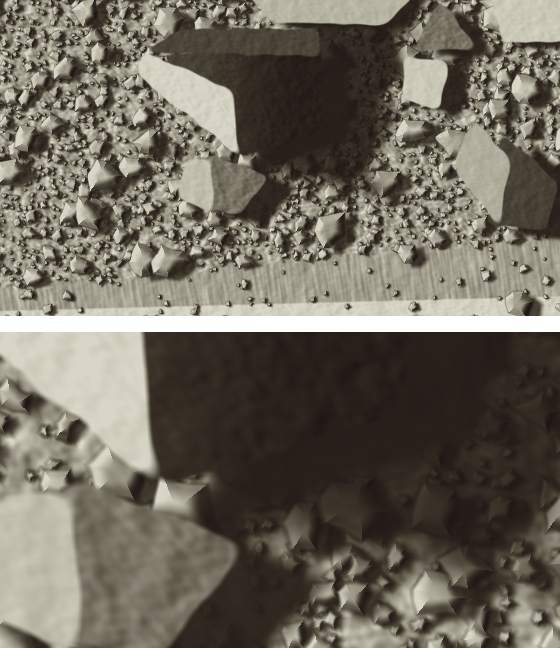
Top, the full canvas; bottom, a detail of the centre.
Reproduce this texture procedurally as a WebGL 1 fragment shader.

```glsl
precision highp float;
// Rubble under a hard side light: rough soil, scattered faceted stones in four
// sizes and a few large blocks lie on a brushed plank with a pale front edge.
// All layers write one tone value, which a six-colour ramp turns into colour.
uniform vec2 u_resolution;

const vec3 INK = vec3(0.12, 0.09, 0.08);
const vec3 UMBER = vec3(0.22, 0.19, 0.15);
const vec3 OLIVE = vec3(0.37, 0.35, 0.29);
const vec3 CLAY = vec3(0.55, 0.53, 0.47);
const vec3 SAND = vec3(0.69, 0.68, 0.61);
const vec3 CHALK = vec3(0.85, 0.84, 0.78);
const vec2 LIGHT = vec2(-0.94, 0.34);  // direction towards the lamp
const float SOFT = 0.004;              // edge blur
const float SOIL_TONE = 0.74;
const float PLANK_TONE = 0.72;
const float SHADOW_TONE = 0.14;
const float RELIEF = 0.42;

vec2 hash2(vec2 p) {
  vec3 q = fract(vec3(p.xyx) * vec3(0.1031, 0.1030, 0.0973));
  q += dot(q, q.yzx + 33.33);
  return fract((q.xx + q.yz) * q.zy);
}

float corner(vec2 cell, vec2 f, vec2 o) {
  return dot(hash2(cell + o) * 2.0 - 1.0, f - o);
}

// Gradient noise, about -0.7 to 0.7
float noise(vec2 p) {
  vec2 i = floor(p), f = fract(p);
  vec2 u = f * f * f * (f * (f * 6.0 - 15.0) + 10.0);
  return mix(mix(corner(i, f, vec2(0, 0)), corner(i, f, vec2(1, 0)), u.x),
             mix(corner(i, f, vec2(0, 1)), corner(i, f, vec2(1, 1)), u.x), u.y);
}

float roughness(vec2 p) {
  return noise(p * 19.0) + 0.6 * noise(p * 43.0 + 7.0) + 0.4 * noise(p * 91.0 + 3.0);
}

float soilEdge(float x) {
  return 0.08 + 0.1 * x + 0.03 * noise(vec2(x * 7.0, 2.0));
}

// One layer of faceted stones with their shadows, one stone per grid cell
void scatter(inout float tone, vec2 p, float scale, float density) {
  vec2 q = p * scale;
  q += 0.1 * vec2(noise(q * 2.5), noise(q * 2.5 + 19.0));
  float soft = SOFT * scale, shadow = 0.0, cover = 0.0, stone = 0.0;
  for (int j = -1; j <= 1; j++) {
    for (int i = -1; i <= 1; i++) {
      vec2 id = floor(q) + vec2(float(i), float(j));
      vec2 place = hash2(id + scale), kind = hash2(id + scale + 57.0);
      vec2 center = id + 0.15 + 0.7 * place;
      float onSoil = step(soilEdge(center.x / scale), center.y / scale);
      if (kind.x > density * mix(0.15, 1.0, onSoil)) continue;
      float radius = mix(0.24, 0.46, kind.y);
      vec2 d = q - center, facet = vec2(0.0);
      float outline = -9.0, shadowLine = -9.0;
      for (int k = 0; k < 6; k++) {
        vec2 r = hash2(id * 3.0 + float(k) * 11.0 + scale);
        float angle = (float(k) + 0.8 * r.x) * 1.0472;
        vec2 dir = vec2(cos(angle), sin(angle));
        float side = dot(d, dir) - radius * mix(0.62, 1.05, r.y);
        shadowLine = max(shadowLine, side + dot(LIGHT, dir) * radius * 0.75);
        if (side > outline) { outline = side; facet = dir; }
      }
      shadow = max(shadow, 1.0 - smoothstep(-soft - 0.06, soft + 0.06, shadowLine));
      float mask = 1.0 - smoothstep(-soft, soft, outline);
      float top = 0.66 + 0.3 * place.y;
      float flank = 0.54 + 0.52 * dot(facet, LIGHT);
      float shade = mix(top, flank, smoothstep(-0.65, -0.15, outline / radius));
      stone = mix(stone, shade, mask);
      cover = max(cover, mask);
    }
  }
  tone = mix(tone, SHADOW_TONE, 0.85 * shadow);
  tone = mix(tone, stone, cover);
}

float edgeDistance(vec2 p, vec2 a, vec2 b) {
  return dot(p - a, normalize(vec2(b.y - a.y, a.x - b.x)));
}

float softMax(float a, float b) {
  float h = max(0.03 - abs(a - b), 0.0);
  return max(a, b) + h * h * 8.0;
}

// Distance to a convex quad with counterclockwise corners
float quad(vec2 p, vec2 a, vec2 b, vec2 c, vec2 d) {
  return softMax(softMax(edgeDistance(p, a, b), edgeDistance(p, c, d)),
                 softMax(edgeDistance(p, b, c), edgeDistance(p, d, a)));
}

// One face of a large block, with a shadow of the given length
void face(inout float tone, vec2 p, vec2 a, vec2 b, vec2 c, vec2 d, float faceTone, float reach) {
  float shadow = 1.0 - smoothstep(-0.015, 0.015, quad(p + LIGHT * reach, a, b, c, d));
  tone = mix(tone, 0.06, 0.9 * shadow * step(0.001, reach));
  tone = mix(faceTone, tone, smoothstep(-SOFT, SOFT, quad(p, a, b, c, d)));
}

vec3 ramp(float tone) {
  float s = tone * 5.0;
  vec3 c = mix(INK, UMBER, clamp(s, 0.0, 1.0));
  c = mix(c, OLIVE, clamp(s - 1.0, 0.0, 1.0));
  c = mix(c, CLAY, clamp(s - 2.0, 0.0, 1.0));
  c = mix(c, SAND, clamp(s - 3.0, 0.0, 1.0));
  return mix(c, CHALK, clamp(s - 4.0, 0.0, 1.0));
}

void main() {
  vec2 p = gl_FragCoord.xy / u_resolution.y;
  float relief = roughness(p) - roughness(p + LIGHT * 0.012);
  // Plank, pale front edge and soil
  float tone = PLANK_TONE + 0.28 * noise(vec2(p.x * 95.0 + p.y * 14.0, p.y * 9.0));
  tone = mix(0.97, tone, smoothstep(-SOFT, SOFT, p.y - 0.016 - 0.026 * p.x));
  float rim = p.y - soilEdge(p.x) + 0.03 * noise(p * 30.0);
  tone = mix(tone, SOIL_TONE + RELIEF * relief, smoothstep(-0.01, 0.01, rim));
  // Stones from grit to cobbles
  scatter(tone, p, 46.0, 0.5);
  scatter(tone, p, 25.0, 0.5);
  scatter(tone, p, 14.0, 0.45);
  scatter(tone, p, 8.0, 0.42);
  tone += 0.13 * relief;
  // Deep shade beside the main block
  float shade = quad(p, vec2(0.82, 0.46), vec2(1.17, 0.4), vec2(1.3, 0.92), vec2(1.0, 0.94));
  tone *= mix(0.22, 1.0, smoothstep(-0.04, 0.05, shade + 0.06 * noise(p * 12.0)));
  // Large blocks: dark faces first, lit faces over them
  vec2 w = p + 0.012 * vec2(noise(p * 14.0), noise(p * 14.0 + 31.0));
  float grain = 0.1 * relief, fade = 0.22 * (1.0 - smoothstep(0.6, 0.95, p.x));
  float lit = 0.93 + grain, dull = 0.5 + 2.0 * grain, dim = 0.2 + grain;
  face(tone, w, vec2(0.85, 0.93), vec2(1.23, 0.92), vec2(1.32, 1.03), vec2(0.78, 1.03), lit - 0.1, 0.05);
  face(tone, w, vec2(1.31, 0.84), vec2(1.51, 0.845), vec2(1.41, 0.99), vec2(1.38, 0.99), dull, 0.06);
  face(tone, w, vec2(1.27, 0.69), vec2(1.39, 0.65), vec2(1.42, 0.8), vec2(1.28, 0.83), lit, 0.07);
  face(tone, w, vec2(1.59, 0.865), vec2(1.8, 0.87), vec2(1.8, 1.03), vec2(1.55, 1.03), lit, 0.05);
  face(tone, w, vec2(1.54, 0.29), vec2(1.73, 0.27), vec2(1.77, 0.42), vec2(1.59, 0.58), dim + 0.08, 0.1);
  face(tone, w, vec2(1.43, 0.47), vec2(1.58, 0.28), vec2(1.62, 0.5), vec2(1.5, 0.62), lit - 0.13, 0.0);
  face(tone, w, vec2(0.57, 0.37), vec2(0.75, 0.315), vec2(0.855, 0.44), vec2(0.66, 0.515), dull, 0.09);
  face(tone, w, vec2(0.565, 0.37), vec2(0.67, 0.33), vec2(0.67, 0.5), vec2(0.58, 0.49), lit - 0.05, 0.0);
  face(tone, w, vec2(0.76, 0.503), vec2(1.02, 0.585), vec2(1.02, 0.85), vec2(0.52, 0.83), 0.06 + fade + grain, 0.09);
  face(tone, w, vec2(0.45, 0.835), vec2(1.02, 0.825), vec2(1.0, 0.91), vec2(0.58, 0.91), dim + 0.1, 0.0);
  face(tone, w, vec2(0.43, 0.765), vec2(0.76, 0.503), vec2(0.73, 0.72), vec2(0.45, 0.84), lit + 0.05, 0.0);
  gl_FragColor = vec4(ramp(tone), 1.0);
}
```
